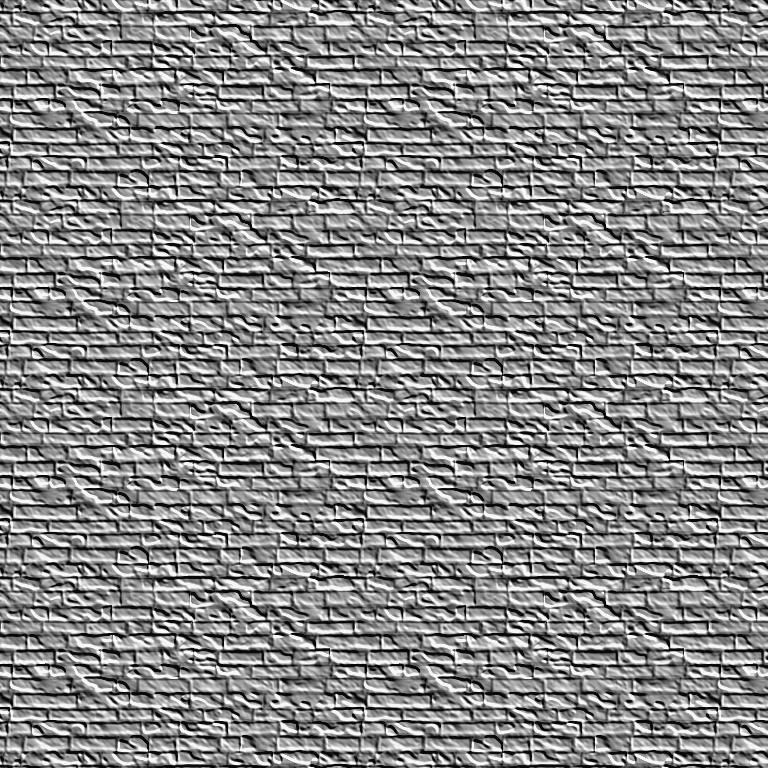
A Shadertoy shader for this texture map:

```glsl
// Embossed grey wall of short, rough, chipped stones in courses that tiles in both directions.

const vec2 TILE = vec2(0.461, 0.2454);       // size of one repeat on the canvas
const vec2 ORIGIN = vec2(0.0, 0.0035);       // lower left corner of the first repeat
const float ROWS = 13.0;                     // courses in one repeat
const float TAU = 6.2831853;
const vec2 LIGHT_AXIS = vec2(0.50, 0.87);    // slopes rising this way are lit
const float EMBOSS_REACH = 0.0017;

float hash(vec2 cell, float seed) {
    return fract(sin(dot(cell, vec2(127.1, 311.7)) + seed * 74.7) * 43758.5453);
}

// Cellular noise: one soft lump of random height per cell; a whole-number shear keeps it tiling.
float lumps(vec2 tilePos, vec2 grid, float shear, float seed) {
    vec2 p = vec2(tilePos.x, tilePos.y + shear * tilePos.x) * grid;
    vec2 base = floor(p);
    float sum = 0.0;
    for (int y = -1; y <= 1; y++) {
        for (int x = -1; x <= 1; x++) {
            vec2 cell = base + vec2(x, y);
            vec2 id = mod(cell, grid);
            vec2 center = cell + vec2(hash(id, seed), hash(id, seed + 1.0));
            vec2 offset = p - center;
            float amount = hash(id, seed + 2.0) * 2.0 - 1.0;
            sum += amount * exp(-5.0 * dot(offset, offset));
        }
    }
    return sum;
}

// Layered sines that make the courses slightly uneven.
float courseWave(vec2 tilePos) {
    return 0.03 * sin(TAU * (3.0 * tilePos.x + 2.0 * tilePos.y))
         + 0.06 * sin(TAU * 4.0 * tilePos.y);
}

// Distances to the left and right joints in row heights, then the stone's id.
vec4 findStone(float tileX, float row) {
    float count = 7.0 + floor(4.0 * hash(vec2(row, 3.0), 5.0));
    float x = tileX * count + count * hash(vec2(row, 9.0), 6.0);
    float first = floor(x);
    float left = -1e4;
    float right = 1e4;
    float stone = 0.0;
    for (int i = -1; i <= 1; i++) {
        float index = first + float(i);
        float id = mod(index, count);
        float joint = index + 0.7 * hash(vec2(id, row), 7.0);
        if (joint <= x) {
            left = joint;
            stone = id;
        } else {
            right = min(right, joint);
        }
    }
    float rowsPerStone = TILE.x / TILE.y * ROWS / count;
    return vec4(vec2(x - left, right - x) * rowsPerStone, stone, row);
}

// Raised face: wide at the foot, tight on the other sides.
float bevel(vec2 sides, float level, float wear) {
    float lower = smoothstep(0.0, 0.36, level + wear);
    float upper = smoothstep(0.0, 0.20, 1.0 - level + wear);
    float left = smoothstep(0.0, 0.26, sides.x + wear);
    float right = smoothstep(0.0, 0.22, sides.y + wear);
    return lower * upper * left * right;
}

// Surface height, then the depth of shadow inside the joint.
vec2 wallSurface(vec2 canvasPos) {
    vec2 tilePos = (canvasPos - ORIGIN) / TILE;

    // Chips, broad swells and fine grain
    float fracture = lumps(tilePos, vec2(22.0, 26.0), 1.0, 11.0)
                   + 0.8 * lumps(tilePos, vec2(32.0, 22.0), 0.0, 15.0);
    float chip = smoothstep(-0.22, 0.22, fracture);
    float swell = lumps(tilePos, vec2(12.0, 13.0), 1.0, 21.0);
    float grain = lumps(tilePos, vec2(60.0, 48.0), 1.0, 31.0);

    // Stones laid in courses
    float course = tilePos.y * ROWS + courseWave(tilePos);
    float row = mod(floor(course), ROWS);
    float level = fract(course);
    vec4 stone = findStone(tilePos.x, row);
    float roughness = hash(stone.zw, 42.0);
    float wear = mix(0.03, 0.22, roughness) * fracture;
    float face = bevel(stone.xy, level, wear);
    float rise = mix(0.25, 0.85, hash(stone.zw, 41.0));
    float relief = mix(0.10, 1.25, roughness) * (chip - 0.4);

    // Shadow fades where the stones are worn
    float edge = min(min(stone.x, stone.y), min(level, 1.0 - level));
    float shadow = (1.0 - smoothstep(0.02, 0.13, edge)) * mix(1.0, 0.35, chip);

    return vec2(face * (rise + relief) + 0.40 * swell + 0.26 * grain, shadow);
}

// Brightness from the height difference along the light axis, darkened in the joints.
float emboss(vec2 canvasPos, float reach) {
    vec2 shift = LIGHT_AXIS * reach;
    vec2 ahead = wallSurface(canvasPos + shift);
    vec2 behind = wallSurface(canvasPos - shift);
    float slope = ahead.x - behind.x;
    float shadow = 0.5 * (ahead.y + behind.y);
    return clamp(0.58 + 0.88 * slope - 0.38 * shadow, 0.03, 0.97);
}

void mainImage(out vec4 fragColor, in vec2 fragCoord) {
    vec2 canvasPos = fragCoord / iResolution.y;
    float reach = max(EMBOSS_REACH, 0.7 / iResolution.y);
    fragColor = vec4(vec3(emboss(canvasPos, reach)), 1.0);
}
```
